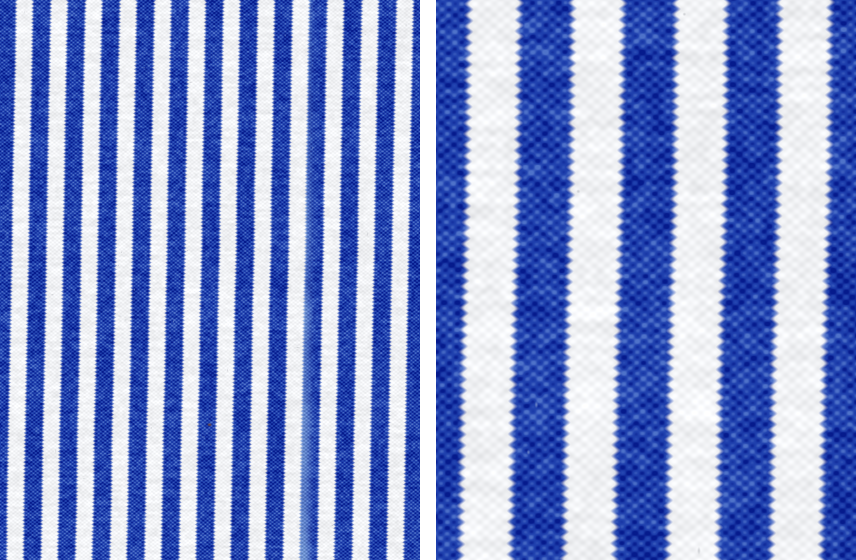
Left: the whole. Right: its middle third, enlarged.
Give the GLSL for this texture, as a Shadertoy shader.

```glsl
// Woven cotton with slightly leaning blue and white stripes, one faded streak and small flecks.

const float PI = 3.14159265;
const float PERIOD = 0.0823;        // stripe spacing, in canvas widths
const float FIRST_CENTRE = 0.0764;  // first full stripe at the bottom edge
const float LEAN = 0.0234;          // sideways drift from bottom to top
const float HALF_WIDTH = 0.255;     // half of a blue stripe, in periods
const float THREADS = 16.0;         // warp threads per period
const float ROWS = 154.0;           // weave bumps down the canvas

const vec3 WHITE = vec3(0.945, 0.95, 0.96);
const vec3 DEEP_BLUE = vec3(0.02, 0.10, 0.55);
const vec3 MID_BLUE = vec3(0.12, 0.25, 0.68);
const vec3 LIGHT_BLUE = vec3(0.31, 0.45, 0.79);
const vec3 FADED_BLUE = vec3(0.46, 0.60, 0.83);
const vec3 RUST = vec3(0.42, 0.25, 0.20);

float hash(vec2 p) {
    vec3 q = fract(vec3(p.xyx) * 0.1031);
    q += dot(q, q.yzx + 33.33);
    return fract((q.x + q.y) * q.z);
}

float noise(vec2 p) {
    vec2 i = floor(p), f = fract(p);
    f = f * f * (3.0 - 2.0 * f);
    float low = mix(hash(i), hash(i + vec2(1, 0)), f.x);
    float high = mix(hash(i + vec2(0, 1)), hash(i + vec2(1, 1)), f.x);
    return mix(low, high, f.y);
}

// Staggered thread bumps, from -1 in the gaps to 1 on the crowns
float weave(vec2 thread) {
    return cos(PI * thread.x) * cos(2.0 * PI * thread.y);
}

// Soft-edged ellipse
float fleck(vec2 p, vec2 centre, vec2 radius, float blur) {
    float d = (length((p - centre) / radius) - 1.0) * min(radius.x, radius.y);
    return 1.0 - smoothstep(-blur, blur, d);
}

// Three-step blue ramp from thread gap to thread crown
vec3 blueThread(float level) {
    vec3 c = mix(DEEP_BLUE, MID_BLUE, smoothstep(0.0, 0.5, level));
    return mix(c, LIGHT_BLUE, smoothstep(0.45, 1.0, level));
}

void mainImage(out vec4 fragColor, in vec2 fragCoord) {
    vec2 uv = fragCoord / iResolution.xy;
    vec2 p = vec2(uv.x, uv.y * 4.0 / 3.0);
    float pixel = 1.0 / iResolution.x;

    // Leaning stripe coordinate, with a slight hand-woven wander
    float wander = 0.0016 * (noise(vec2(uv.x * 5.0, uv.y * 9.0)) - 0.5);
    float stripe = (uv.x - FIRST_CENTRE - LEAN * uv.y + wander) / PERIOD;
    vec2 thread = vec2(stripe * THREADS, uv.y * ROWS + 0.3 * noise(p * 14.0));

    // Weave relief, faded out where threads become finer than pixels
    float detail = 1.0 - smoothstep(0.55, 1.1, THREADS * pixel / PERIOD);
    float bump = weave(thread) * detail;
    float grain = noise(thread * vec2(0.7, 1.6) + 11.0) - 0.5;
    float slub = noise(vec2(uv.x * 22.0, thread.y * 1.3)) - 0.5;
    float cloud = noise(p * 12.0 + 5.0) - 0.5;

    // Scalloped stripe edge
    float offset = abs(fract(stripe + 0.5) - 0.5);
    float scallop = 0.022 * cos(2.0 * PI * thread.y) * detail;
    float soft = 0.028 + 0.5 * pixel / PERIOD;
    float blue = 1.0 - smoothstep(-soft, soft, offset - HALF_WIDTH - scallop);

    // Thread colours
    float level = 0.46 + 0.34 * bump + 0.5 * grain + 0.22 * slub + 0.12 * cloud;
    vec3 dyed = blueThread(clamp(level, 0.0, 1.0));
    vec3 plain = WHITE + 0.028 * bump + 0.05 * grain + 0.05 * slub + 0.015 * cloud;

    // Upright streak where the dye has rubbed away
    float streakX = (uv.x - 0.722) / 0.017;
    float streak = exp(-streakX * streakX) * (0.75 + 0.5 * cloud);
    dyed = mix(dyed, FADED_BLUE + 0.08 * bump, streak);
    vec3 colour = mix(plain, dyed, blue);

    // Scattered lint: grey on white, pale on blue
    vec3 lint = mix(vec3(0.72, 0.73, 0.75), vec3(0.55, 0.64, 0.83), blue);
    for (int i = 0; i < 48; i++) {
        float id = float(i);
        vec2 centre = vec2(hash(vec2(id, 3.1)), hash(vec2(id, 7.7)) * 4.0 / 3.0);
        float size = mix(0.0008, 0.0026, hash(vec2(id, 12.3)));
        vec2 radius = hash(vec2(id, 19.0)) < 0.5 ? vec2(size, 0.001) : vec2(0.0009, size);
        colour = mix(colour, lint, 0.6 * fleck(p, centre, radius, 0.0005 + 0.5 * pixel));
    }

    // Single rusty seed speck
    colour = mix(colour, RUST, 0.8 * fleck(p, vec2(0.499, 0.322), vec2(0.004, 0.003), 0.001 + 0.5 * pixel));

    fragColor = vec4(clamp(colour, 0.0, 1.0), 1.0);
}
```
